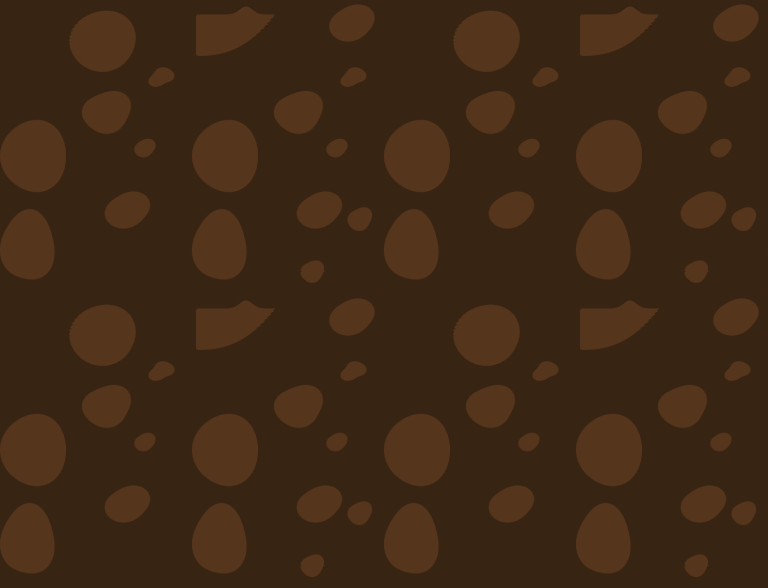
Reproduce this pattern procedurally as a Shadertoy shader.

```glsl
// Draws light brown pebble spots scattered over a dark brown ground, as a seamless tile.

const vec2 REPEATS = vec2(2.0, 2.0);
const vec2 TILE = vec2(384.0, 294.0);       // tile size in design units, y downwards
const vec2 HALF_TILE = vec2(192.0, 294.0);  // spacing of the spots that recur twice per tile
const vec3 GROUND = vec3(0.220, 0.141, 0.071);
const vec3 PEBBLE = vec3(0.335, 0.211, 0.113);

// Outlines: center.xy, radii.xy
const vec4 COMMON[6] = vec4[6](
    vec4(34, 156, 33, 36), vec4(28, 246, 27, 35), vec4(107, 112, 24, 21),
    vec4(127.5, 210, 22, 18), vec4(161.5, 77, 12, 9), vec4(145, 148, 10.3, 9));
const vec4 SINGLE[4] = vec4[4](
    vec4(103, 41, 33, 30.5), vec4(352, 23, 22, 18),
    vec4(360, 219, 12, 11.5), vec4(312.5, 271.5, 11.5, 11));

// Shapes: lean, taper, taper direction, edge wear
const vec4 COMMON_SHAPE[6] = vec4[6](
    vec4(0, 0.03, 3.14, 0), vec4(0, 0.06, 1.4, 0), vec4(0.07, 0.06, 0.8, 0),
    vec4(0.13, 0.02, 0.8, 0), vec4(0.2, 0.1, 3.93, 0), vec4(0.13, 0.03, 0.8, 0));
const vec4 SINGLE_SHAPE[4] = vec4[4](
    vec4(0.03, 0.02, 0.8, 0.8), vec4(0.13, 0.02, 0.8, 0),
    vec4(0.1, 0.06, 0.8, 0), vec4(0.08, 0.06, 0.8, 0));

// Layered sines that roughen an edge.
float ripple(float t) {
    return 0.6 * sin(1.7 * t) + 0.4 * sin(2.9 * t + 1.0);
}

// Offset to the nearest copy of a center.
vec2 wrapOffset(vec2 offset, vec2 period) {
    return offset - period * round(offset / period);
}

// Approximate distance to an ellipse bent by second and third harmonics.
float pebble(vec2 offset, vec2 radii, vec4 shape) {
    vec2 q = vec2(offset.x, -offset.y) / radii;
    float angle = atan(q.y, q.x + 1e-5);
    float rim = 1.0 + shape.x * sin(2.0 * angle)
              + shape.y * cos(3.0 * (angle - shape.z));
    float worn = shape.w * smoothstep(0.4, 0.9, -q.x) * smoothstep(-0.3, 0.1, q.y);
    return (length(q) - rim) * min(radii.x, radii.y) + worn * ripple(offset.y);
}

// Flat-sided sliver with a humped top and a curved, worn underside.
float sliver(vec2 p, float span, float depth) {
    float along = clamp(p.x / span, 0.0, 1.0);
    float hump = (p.x - 50.0) / 9.0;
    float top = -8.0 * exp(-hump * hump) - p.y;
    float slope = 2.5 * depth / span * pow(along, 1.5);
    float under = (p.y - depth * (1.0 - pow(along, 2.5))) / sqrt(1.0 + slope * slope);
    under += 0.8 * smoothstep(0.7, 0.85, along) * ripple(p.y);
    float body = max(max(top, under), p.x - span);
    // Round the two left corners.
    const float corner = 2.5;
    vec2 side = vec2(-p.x, body) + corner;
    return length(max(side, 0.0)) + min(max(side.x, side.y), 0.0) - corner;
}

float spots(vec2 p) {
    float d = sliver(p - vec2(196.0, 14.5), 79.0, 41.5);
    for (int i = 0; i < 6; i++) {
        vec2 offset = wrapOffset(p - COMMON[i].xy, HALF_TILE);
        d = min(d, pebble(offset, COMMON[i].zw, COMMON_SHAPE[i]));
    }
    for (int i = 0; i < 4; i++) {
        vec2 offset = wrapOffset(p - SINGLE[i].xy, TILE);
        d = min(d, pebble(offset, SINGLE[i].zw, SINGLE_SHAPE[i]));
    }
    return d;
}

void mainImage(out vec4 fragColor, in vec2 fragCoord) {
    vec2 uv = fragCoord / iResolution.xy;
    vec2 p = fract(vec2(uv.x, 1.0 - uv.y) * REPEATS) * TILE;
    float soft = 0.75 * TILE.x * REPEATS.x / iResolution.x;
    float cover = 1.0 - smoothstep(-soft, soft, spots(p));
    fragColor = vec4(mix(GROUND, PEBBLE, cover), 1.0);
}
```
